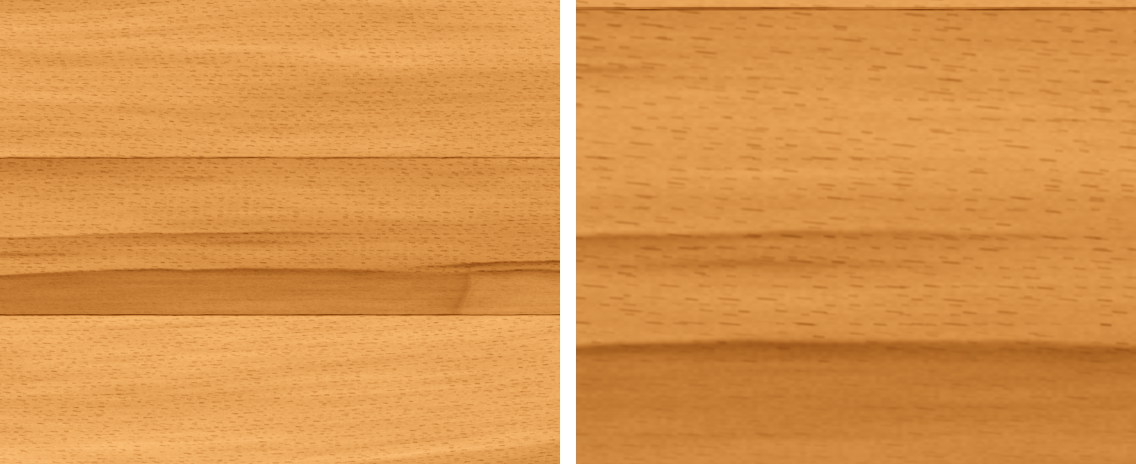
Left, the full canvas; right, a detail of the centre.
Give the GLSL for this texture, as a WebGL 2 fragment shader.

```glsl
#version 300 es
precision highp float;
// Three wide beech planks stacked with thin dark seams between them.
// Stretched noise gives the broad grain, jittered cells give the short pores,
// and curved one-sided falloffs draw the dark heartwood veins of the middle plank.

uniform vec2 u_resolution;
out vec4 outColor;

float hash(vec2 p) {
    vec3 q = fract(vec3(p.xyx) * 0.1031);
    q += dot(q, q.yzx + 33.33);
    return fract((q.x + q.y) * q.z);
}

float noise(vec2 p) {
    vec2 i = floor(p), f = fract(p);
    f = f * f * (3.0 - 2.0 * f);
    return mix(mix(hash(i), hash(i + vec2(1, 0)), f.x),
               mix(hash(i + vec2(0, 1)), hash(i + vec2(1, 1)), f.x), f.y);
}

float fbm(vec2 p) {
    float sum = 0.0, amp = 0.5;
    for (int i = 0; i < 4; i++) {
        sum += amp * noise(p);
        p = p * vec2(1.8, 2.1) + 17.3;
        amp *= 0.5;
    }
    return sum / 0.9375;
}

// Short tilted dashes, one per cell, with shifted rows
float pores(vec2 p, vec2 cell, float pixel) {
    vec2 q = p / cell;
    float row = floor(q.y);
    q.x += hash(vec2(row, 7.0)) * 9.0;
    vec2 id = vec2(floor(q.x), row);
    float r = hash(id + 3.7);
    vec2 d = (fract(q) - vec2(0.5, 0.35 + 0.3 * r)) * cell;
    d.y -= d.x * 0.08;
    float halfLength = cell.x * (0.2 + 0.24 * hash(id + 51.0));
    float along = 1.0 - smoothstep(halfLength * 0.5, halfLength, abs(d.x));
    float across = 1.0 - smoothstep(0.0, 0.0013 + 0.7 * pixel, abs(d.y));
    return along * across * smoothstep(0.15, 0.9, r);
}

// Sharp above, fading downward over the given depth
float vein(float d, float depth) {
    return smoothstep(-0.005, 0.002, d) * exp(-max(d, 0.0) / depth);
}

// Soft oval smudge stretched along the grain
float smudge(vec2 p, vec2 center, vec2 radius) {
    vec2 d = (p - center) / radius;
    return exp(-dot(d, d));
}

vec3 woodColor(float tone) {
    vec3 curve = vec3(tone * (1.25 - 0.25 * tone), tone, tone * (0.6 + 0.4 * tone));
    return mix(vec3(0.50, 0.24, 0.05), vec3(0.95, 0.70, 0.41), curve);
}

void main() {
    float pixel = 1.0 / u_resolution.y;
    vec2 p = gl_FragCoord.xy * pixel;
    p.y = 1.0 - p.y;                          // measured down from the top
    float x = p.x;
    float plankHeight = 0.3396;
    float plank = floor(p.y / plankHeight);
    float middle = 1.0 - min(abs(plank - 1.0), 1.0);
    float bottom = step(1.5, plank);

    // Broad grain, gently bent and different on every plank
    vec2 g = p + vec2(plank * 5.3, plank * 3.1);
    g.y += 0.03 * (noise(g * vec2(1.6, 3.0)) - 0.5) + bottom * 0.05 * x * x;
    float broad = fbm(g * vec2(1.3, 17.0)) - 0.5;
    float fine = fbm(g * vec2(7.0, 110.0) + 40.0) - 0.5;
    float tone = 0.86 + 0.09 * bottom - 0.10 * middle;
    tone += broad * 0.32 + fine * 0.16;

    // Warm shading of the outer planks
    tone -= 0.12 * smudge(p, vec2(0.1, 0.13), vec2(0.5, 0.025));
    tone -= 0.06 * smudge(p, vec2(1.15, 0.19), vec2(0.4, 0.03));
    float corner = smoothstep(-0.006, 0.008, p.y - 1.079 + 0.107 * x);
    tone -= 0.17 * corner * bottom;

    // Heartwood veins
    float wobble = 0.006 * (noise(vec2(x * 7.0, 2.0)) - 0.5)
                 + 0.003 * (noise(vec2(x * 25.0, p.y * 60.0)) - 0.5);
    float y = p.y + wobble;
    float rightSide = smoothstep(0.82, 1.08, x);
    float upperLine = 0.503 + 0.022 * (x - 0.75) * (x - 0.75);
    float lowerLine = 0.581 + 0.016 * exp(-5.0 * x) + 0.006 * smoothstep(0.7, 1.0, x);
    float dark = 0.34 * vein(y - upperLine, 0.014) * (1.0 - smoothstep(0.5, 0.88, x));
    dark += 0.36 * vein(y - lowerLine, 0.012) * (1.0 - 0.7 * smoothstep(0.6, 1.0, x));
    dark += 0.60 * vein(y - 0.577 + 0.011 * rightSide, 0.007) * rightSide;
    dark += 0.40 * vein(y - 0.584, 0.004) * smoothstep(0.95, 1.05, x);
    dark += 0.24 * smudge(vec2(x, y), vec2(0.0, 0.552), vec2(0.17, 0.005));
    dark += 0.20 * smudge(vec2(x, y), vec2(0.5, 0.527), vec2(0.15, 0.005));
    dark += 0.20 * smudge(vec2(x, y), vec2(0.42, 0.384), vec2(0.05, 0.003));
    dark += 0.10 * smudge(p, vec2(0.1, 0.35), vec2(0.6, 0.035));
    dark *= 0.75 + 0.5 * noise(vec2(x * 9.0, p.y * 220.0));

    // Browner smooth wood under the veins, with a faint curved knot scar
    float below = smoothstep(-0.004, 0.006, y - lowerLine) * middle;
    float scar = x - 1.0 - 0.012 * cos((p.y - 0.60) * 40.0)
               - 0.012 * (noise(p * 45.0) - 0.5);
    dark += below * (0.13 - 0.10 * smoothstep(0.0, 0.025, scar));
    dark += below * 0.12 * exp(-abs(scar + 0.008) * 110.0);
    dark -= below * 0.09 * exp(-abs(scar - 0.006) * 180.0);
    dark += below * 0.16 * (fbm(p * vec2(9.0, 22.0)) - 0.5) * smoothstep(0.6, 0.8, x);
    tone -= dark * middle;

    // Pores in two sizes, then speckle
    float dashes = pores(g, vec2(0.027, 0.0088), pixel)
                 + 0.7 * pores(g + 2.37, vec2(0.018, 0.0067), pixel);
    tone -= 0.20 * dashes * (1.0 - 0.65 * below);
    tone += 0.07 * (noise(p * vec2(260.0, 400.0)) - 0.5);

    // Seams between planks, slightly broken
    float seamGap = min(abs(p.y - plankHeight), abs(p.y - 2.0 * plankHeight));
    float seam = 1.0 - smoothstep(0.0006, 0.0012 + pixel, seamGap);
    tone -= seam * (0.28 + 0.35 * noise(vec2(x * 40.0, plank)));

    outColor = vec4(woodColor(clamp(tone, -0.15, 1.12)), 1.0);
}
```
